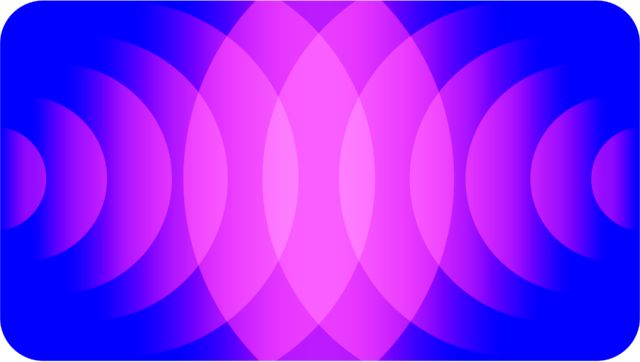
Reproduce this background procedurally as a Shadertoy shader.

```glsl
// Two mirrored fans of glowing discs crossing on a blue rounded card.
#define AXIS vec2(-0.0035, 0.006)      // mirror axis and disc height
#define TANGENT_X 1.040                // where all discs of a fan touch
#define FADE vec2(0.05, 0.68)          // glow ramp from disc centre to rim
#define DISC_DENSITY 0.8
#define RED_RISE vec2(0.92, 0.165)     // linear and squared absorption
#define GREEN_START 0.55
#define GREEN_GAIN 0.165
#define CARD_CENTER vec2(0.0, 0.0008)
#define CARD_INSET 0.0022
#define CARD_RADIUS 0.120
#define EDGE_PIXELS 1.4

const vec3 PAPER = vec3(1.0);
const int DISC_COUNT = 7;
const float discRadii[DISC_COUNT] = float[](
    0.1437, 0.2276, 0.3172, 0.3943, 0.4920, 0.5977, 0.7069);

// Antialiased coverage of a signed distance
float coverage(float dist) {
    return clamp(0.5 - dist * iResolution.y / EDGE_PIXELS, 0.0, 1.0);
}

float roundedBox(vec2 p, vec2 halfSize, float radius) {
    vec2 q = abs(p) - halfSize + radius;
    return length(max(q, 0.0)) + min(max(q.x, q.y), 0.0) - radius;
}

// Summed density of the discs that share a tangent point on the left
float fanDensity(vec2 p) {
    float density = 0.0;
    for (int i = 0; i < DISC_COUNT; i++) {
        float radius = discRadii[i];
        vec2 q = p - vec2(radius - TANGENT_X, 0.0);
        float ramp = smoothstep(FADE.x, FADE.y, q.x / radius);
        density += ramp * coverage(length(q) - radius);
    }
    return density * DISC_DENSITY;
}

// Saturating ramp from blue through violet to pink
vec3 glowColor(float density) {
    float red = 1.0 - exp(-density * (RED_RISE.x + RED_RISE.y * density));
    float green = GREEN_GAIN * max(density - GREEN_START, 0.0);
    return vec3(red, green, 1.0);
}

void mainImage(out vec4 fragColor, in vec2 fragCoord) {
    vec2 p = (fragCoord - 0.5 * iResolution.xy) / iResolution.y;
    float aspect = iResolution.x / iResolution.y;

    // Both fans
    vec2 q = p - AXIS;
    float density = fanDensity(q) + fanDensity(vec2(-q.x, q.y));

    // Rounded card on paper
    vec2 halfSize = vec2(0.5 * aspect, 0.5 - CARD_INSET);
    float card = coverage(roundedBox(p - CARD_CENTER, halfSize, CARD_RADIUS));
    fragColor = vec4(mix(PAPER, glowColor(density), card), 1.0);
}
```
